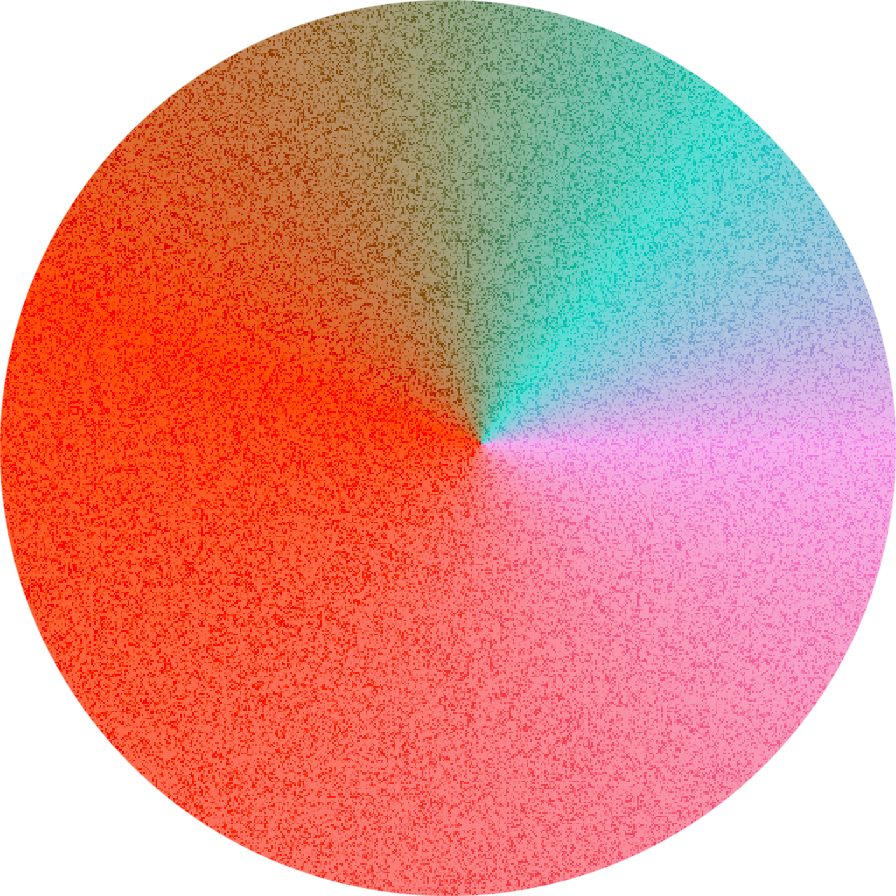
A WebGL 2 fragment shader for this background:

```glsl
#version 300 es
precision highp float;
// A grainy disc filled with an off-centre conic gradient on white.

uniform vec2 u_resolution;
out vec4 outColor;

const float TAU = 6.2831853;
const vec3 WHITE = vec3(1.0);
const vec3 PINK = vec3(0.965, 0.69, 0.93);
const vec3 TEAL = vec3(0.36, 0.87, 0.83);
const vec3 ORANGE = vec3(1.0, 0.30, 0.03);

float hash(vec2 p) {
    vec3 q = fract(vec3(p.xyx) * 0.1031);
    q += dot(q, q.yzx + 33.33);
    return fract((q.x + q.y) * q.z);
}

float valueNoise(vec2 p) {
    vec2 cell = floor(p);
    vec2 f = smoothstep(0.0, 1.0, fract(p));
    float low = mix(hash(cell), hash(cell + vec2(1.0, 0.0)), f.x);
    float high = mix(hash(cell + vec2(0.0, 1.0)), hash(cell + 1.0), f.x);
    return mix(low, high, f.y);
}

// Position of x between two stops, clamped to 0..1
float ramp(float start, float end, float x) {
    return clamp((x - start) / (end - start), 0.0, 1.0);
}

// Counter-clockwise sweep: pink, teal, orange and back to pink
vec3 conicGradient(vec2 p, float tealStop, float orangeStop) {
    float turn = fract(atan(p.y, p.x) / TAU);
    vec3 color = mix(PINK, TEAL, ramp(0.0, tealStop, turn));
    color = mix(color, ORANGE, ramp(tealStop, orangeStop, turn));
    return mix(color, PINK, ramp(orangeStop, 1.0, turn));
}

// Fine speckles with a little clumping, 0 = clear and 1 = full speckle
float grain(vec2 uv, float cells) {
    vec2 cell = floor(uv * cells);
    float n = mix(hash(cell), valueNoise(cell * 0.6 + 71.3), 0.35);
    return smoothstep(0.46, 0.84, n);
}

vec3 colorBurn(vec3 base, float shade) {
    return clamp(1.0 - (1.0 - base) / shade, 0.0, 1.0);
}

void main() {
    float size = min(u_resolution.x, u_resolution.y);
    vec2 uv = (gl_FragCoord.xy - 0.5 * u_resolution) / size + 0.5;

    // Gradient with burnt-in grain
    vec3 color = conicGradient(uv - vec2(0.537, 0.504), 0.147, 0.449);
    color = colorBurn(color, mix(1.0, 0.6, grain(uv, 512.0)));

    // Disc touching the canvas edges
    float pixel = 1.0 / size;
    float edge = length(uv - 0.5) - 0.5;
    float disc = 1.0 - smoothstep(-pixel, pixel, edge);
    outColor = vec4(mix(WHITE, color, disc), 1.0);
}
```
